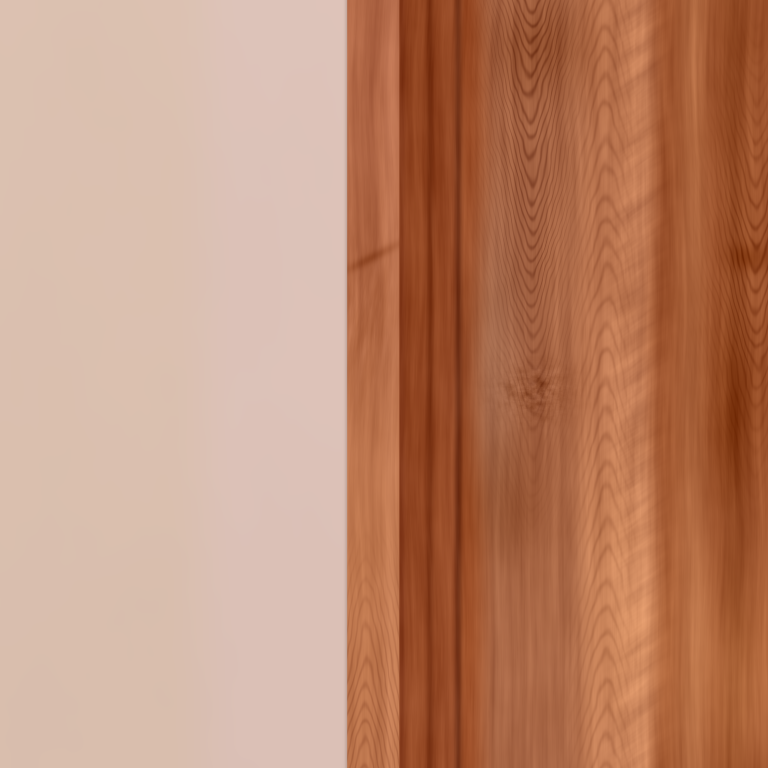
A WebGL 1 fragment shader for this texture:

```glsl
precision highp float;
uniform vec2 u_resolution;

vec2 hashGradient(vec2 cell) {
  vec2 h = vec2(dot(cell, vec2(127.1, 311.7)), dot(cell, vec2(269.5, 183.3)));
  return fract(sin(h) * 43758.5) * 2.0 - 1.0;
}

float gradientNoise(vec2 p) {
  vec2 i = floor(p);
  vec2 f = p - i;
  vec2 w = f * f * f * (f * (f * 6.0 - 15.0) + 10.0);
  float a = dot(hashGradient(i), f);
  float b = dot(hashGradient(i + vec2(1.0, 0.0)), f - vec2(1.0, 0.0));
  float c = dot(hashGradient(i + vec2(0.0, 1.0)), f - vec2(0.0, 1.0));
  float d = dot(hashGradient(i + 1.0), f - 1.0);
  return mix(mix(a, b, w.x), mix(c, d, w.x), w.y);
}

float fbm(vec2 p) {
  float sum = 0.0;
  float gain = 1.0;
  for (int k = 0; k < 4; k++) {
    sum += gain * gradientNoise(p);
    p = p * 2.03 + 17.3;
    gain *= 0.55;
  }
  return sum;
}

float spot(vec2 p, vec2 center, vec2 radius) {
  vec2 d = (p - center) / radius;
  return exp(-dot(d, d));
}

float stripe(float x, float center, float width) {
  float d = (x - center) / width;
  return exp(-d * d);
}

float edge(float x, float at, float soft) {
  return smoothstep(at - soft, at + soft, x);
}

// Nested growth rings; a positive slope opens upward, a negative one downward.
float cathedral(vec2 p, float center, float slope, float frequency) {
  float dx = p.x - center;
  float rise = sqrt(dx * dx * slope * slope + 0.0016);
  float phase = p.y - sign(slope) * rise + 0.035 * fbm(p * vec2(14.0, 6.0));
  return pow(0.5 + 0.5 * sin(phase * frequency * 6.2832), 3.0);
}

vec3 wallColor(vec2 p) {
  vec3 tone = mix(vec3(0.855, 0.750, 0.685), vec3(0.862, 0.757, 0.718), edge(p.x, 0.265, 0.05));
  tone += vec3(0.012, 0.014, 0.014) * (p.y - 0.45);
  tone += 0.006 * fbm(p * vec2(5.0, 3.0));
  return tone - 0.10 * stripe(p.x, 0.452, 0.003);
}

vec3 frameColor(vec2 p) {
  vec3 tone = mix(vec3(0.74, 0.46, 0.30), vec3(0.69, 0.40, 0.27), edge(p.y, 0.55, 0.35));
  tone += 0.04 * stripe(p.x, 0.510, 0.012);
  vec2 slanted = vec2(p.x - 0.13 * p.y, p.y);
  float diagonal = spot(p, vec2(0.475, 0.59), vec2(0.045, 0.11));
  tone -= diagonal * (0.035 + 0.09 * fbm(slanted * vec2(75.0, 9.0)));
  tone -= 0.10 * spot(p, vec2(0.485, 0.665 + 0.5 * (p.x - 0.485)), vec2(0.04, 0.007));
  float arches = cathedral(p, 0.476, -5.0, 32.0) * (1.0 - edge(p.y, 0.23, 0.12));
  return tone - vec3(0.07, 0.065, 0.05) * arches;
}

vec3 grooveColor(vec2 p) {
  vec3 tone = mix(vec3(0.57, 0.27, 0.13), vec3(0.60, 0.30, 0.16), edge(p.x, 0.575, 0.015));
  tone -= vec3(0.10, 0.08, 0.06) * stripe(p.x, 0.560, 0.005);
  tone -= vec3(0.06, 0.05, 0.03) * stripe(p.x, 0.523, 0.005);
  return tone + 0.025 * (0.5 - p.y);
}

vec3 panelColor(vec2 p) {
  float x = p.x + 0.018 * gradientNoise(p * vec2(4.0, 3.0));

  // Broad vertical tone bands
  vec3 tone = mix(vec3(0.61, 0.30, 0.15), vec3(0.66, 0.40, 0.27), edge(x, 0.630, 0.02));
  tone = mix(tone, vec3(0.75, 0.475, 0.325), edge(x, 0.755, 0.018));
  tone = mix(tone, vec3(0.62, 0.33, 0.18), edge(x, 0.848, 0.016));
  tone = mix(tone, vec3(0.67, 0.39, 0.235), stripe(x, 0.900, 0.022));
  tone = mix(tone, vec3(0.57, 0.29, 0.14), 0.8 * stripe(x, 0.955, 0.022));

  // Light and dark patches
  tone += vec3(0.07, 0.07, 0.05) * spot(p, vec2(0.81, 0.20), vec2(0.06, 0.22));
  tone += vec3(0.08, 0.08, 0.06) * spot(p, vec2(0.96, 0.12), vec2(0.09, 0.13));
  tone += vec3(0.02, 0.05, 0.06) * spot(p, vec2(0.64, 0.53), vec2(0.04, 0.20));
  tone -= 0.09 * spot(p, vec2(0.66, 0.35), vec2(0.06, 0.09));
  tone -= 0.07 * spot(p, vec2(0.95, 0.47), vec2(0.04, 0.12));
  tone -= 0.08 * spot(p, vec2(0.71, 0.94), vec2(0.06, 0.06));

  // Growth rings and knots
  float rings = cathedral(p, 0.692, 4.0, 45.0) * stripe(p.x, 0.692, 0.045) * edge(p.y, 0.52, 0.3);
  rings += 0.6 * cathedral(p, 0.790, -4.0, 28.0) * stripe(p.x, 0.785, 0.03);
  rings += 0.8 * cathedral(p, 0.985, 4.0, 38.0) * spot(p, vec2(0.985, 0.66), vec2(0.05, 0.19));
  tone -= vec3(0.12, 0.11, 0.09) * rings;
  float knots = spot(p, vec2(0.695, 0.49), vec2(0.045, 0.035));
  tone -= knots * (0.05 + 0.16 * fbm(p * vec2(55.0, 65.0)));
  tone -= 0.10 * spot(p, vec2(0.975, 0.665), vec2(0.025, 0.018));

  // Rippled sheen
  float ripple = fbm(vec2(p.x * 9.0, (p.y - 0.7 * p.x) * 36.0));
  return tone + vec3(0.10, 0.09, 0.07) * ripple * stripe(x, 0.825, 0.032);
}

void main() {
  vec2 p = gl_FragCoord.xy / u_resolution;
  float soft = 0.8 / u_resolution.x;

  vec3 wood = mix(frameColor(p), grooveColor(p), edge(p.x, 0.520, soft));
  wood = mix(wood, panelColor(p), edge(p.x, 0.598, 0.003));
  wood -= vec3(0.16, 0.11, 0.07) * stripe(p.x, 0.597, 0.005);

  // Fibres shared by every board
  float sway = 0.012 * gradientNoise(p * vec2(6.0, 4.0));
  float broad = fbm(vec2((p.x + sway) * 38.0, p.y * 2.2));
  float fine = fbm(vec2((p.x + sway) * 130.0, p.y * 5.0));
  wood += vec3(0.085, 0.080, 0.065) * broad + vec3(0.055, 0.050, 0.042) * fine;
  wood += 0.025 * fbm(p * vec2(12.0, 9.0));

  vec3 color = mix(wallColor(p), wood, edge(p.x, 0.452, soft));
  gl_FragColor = vec4(clamp(color, 0.0, 1.0), 1.0);
}
```
